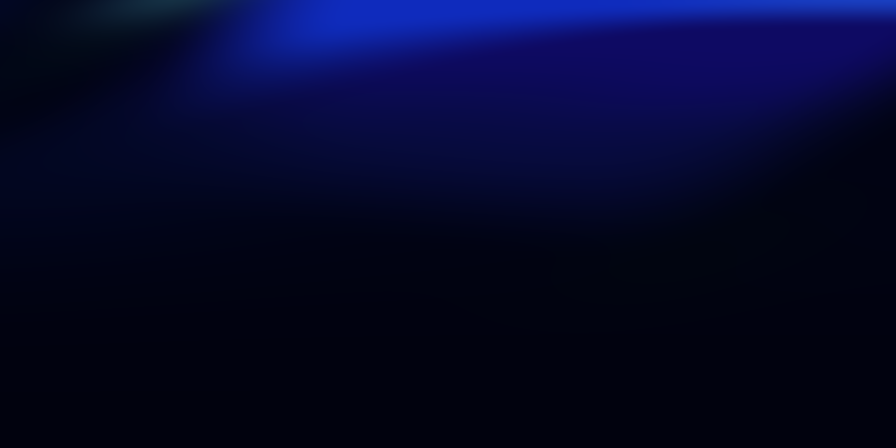
This background is drawn by a Shadertoy shader. Its source:

```glsl
// Dark aurora: a bright blue arc over an indigo veil, fading into near-black navy.
// Each layer is a soft mask bounded by a curve of x; layers are blended
// back to front, with tilted Gaussian glows for the local tints.

const vec3 ABYSS  = vec3(0.002, 0.007, 0.056);
const vec3 NAVY   = vec3(0.010, 0.030, 0.150);
const vec3 VEIL   = vec3(0.028, 0.045, 0.245);
const vec3 INDIGO = vec3(0.055, 0.038, 0.390);
const vec3 BLUE   = vec3(0.058, 0.170, 0.740);
const vec3 AZURE  = vec3(0.100, 0.250, 0.760);
const vec3 TEAL   = vec3(0.095, 0.220, 0.290);
const vec3 MOSS   = vec3(0.004, 0.030, 0.060);

// 1 above the edge, 0 below it; depth grows downward.
float above(float depth, float edge, float softness) {
    return 1.0 - smoothstep(edge - softness, edge + softness, depth);
}

// Elliptical Gaussian, rotated by angle.
float glow(vec2 p, vec2 center, vec2 radius, float angle) {
    vec2 d = p - center;
    float c = cos(angle), s = sin(angle);
    d = vec2(c * d.x + s * d.y, c * d.y - s * d.x) / radius;
    return exp(-dot(d, d));
}

// Smooth minimum joining two edges with a rounded corner.
float softMin(float a, float b, float k) {
    float h = max(k - abs(a - b), 0.0) / k;
    return min(a, b) - 0.25 * h * h * k;
}

// Lower rim of the bright arc.
float arcEdge(float x) {
    return 0.03 + 0.06 * pow(max(2.0 - x, 0.0), 2.5);
}

// Lower rim of the veil, cut by a slope on the right.
float veilEdge(float x) {
    float floorEdge = 0.33 + 0.12 * smoothstep(0.0, 1.4, x);
    float slope = 0.46 - 0.57 * (x - 1.5);
    return softMin(floorEdge, slope, 0.12);
}

void mainImage(out vec4 fragColor, in vec2 fragCoord) {
    // x spans 0..2 and depth 0..1 from the top, at any canvas size.
    vec2 uv = fragCoord / iResolution.xy;
    vec2 p = vec2(2.0 * uv.x, 1.0 - uv.y);

    // Background with a faint navy haze and a dark green patch.
    vec3 color = ABYSS + vec3(0.0, 0.005, 0.018) * above(p.y, 0.65, 0.3);
    color = mix(color, NAVY, 0.75 * glow(p, vec2(0.25, 0.34), vec2(0.85, 0.20), -0.12));
    color = mix(color, MOSS, 0.55 * glow(p, vec2(1.55, 0.56), vec2(0.32, 0.10), -0.25));

    // Indigo veil, richest toward the upper right.
    float veilLeft = smoothstep(0.05, 0.95, p.x + 0.35 * p.y);
    float veil = veilLeft * above(p.y, veilEdge(p.x), 0.14);
    vec3 veilColor = mix(INDIGO, VEIL, smoothstep(0.08, 0.34, p.y));
    color = mix(color, veilColor, veil);
    color = mix(color, INDIGO, 0.6 * glow(p, vec2(1.68, 0.12), vec2(0.40, 0.10), -0.25));

    // Shadow and teal streaks in the upper left.
    color = mix(color, ABYSS, 0.6 * glow(p, vec2(0.10, 0.21), vec2(0.34, 0.07), -0.40));
    color = mix(color, NAVY, 0.8 * glow(p, vec2(0.0, 0.0), vec2(0.14, 0.07), -0.45));
    color = mix(color, MOSS * 1.4, 0.7 * glow(p, vec2(0.22, 0.09), vec2(0.30, 0.06), -0.35));
    color = mix(color, TEAL, 0.9 * glow(p, vec2(0.42, -0.02), vec2(0.22, 0.055), -0.22));

    // Bright arc, thinning and turning azure to the right.
    float arcSoftness = mix(0.085, 0.035, smoothstep(0.5, 1.6, p.x));
    float arcLeft = smoothstep(0.40, 0.80, p.x + 0.45 * p.y);
    float arc = arcLeft * above(p.y, arcEdge(p.x), arcSoftness);
    vec3 arcColor = mix(BLUE, AZURE, smoothstep(1.3, 2.0, p.x));
    arcColor *= 1.0 - 0.25 * smoothstep(0.03, 0.20, p.y);
    color = mix(color, arcColor, arc);

    fragColor = vec4(color, 1.0);
}
```
